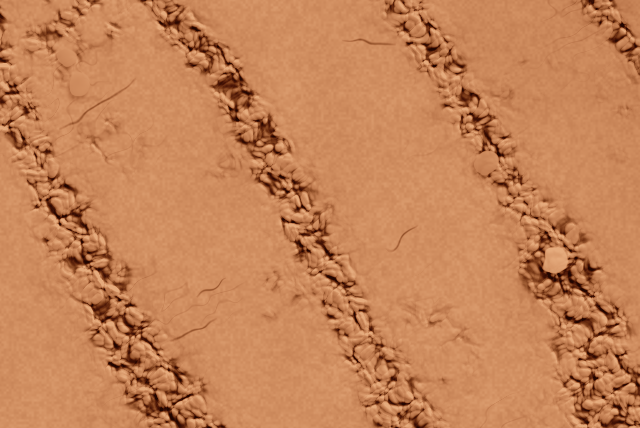
Write a Shadertoy shader that draws this texture.

```glsl
// Smooth tan powder crossed by diagonal crumbly furrows, with fine cracks and loose clods.

const vec2 LIGHT = vec2(0.45, -0.89);    // toward the light, y runs downward
const float LIGHT_STEP = 0.0065;
const float CRUMB_SCALE = 36.0;
const float RELIEF_GAIN = 3.1;
const float PIT_DEPTH = 2.5;
const float GRAIN = 0.55;
const float BASE_TONE = 5.0;

// Tones from deep pit to lit crest
const vec3 RAMP[7] = vec3[7](
    vec3(0.13, 0.02, 0.00), vec3(0.29, 0.08, 0.02), vec3(0.46, 0.21, 0.08),
    vec3(0.61, 0.35, 0.19), vec3(0.74, 0.47, 0.30), vec3(0.82, 0.56, 0.38),
    vec3(0.90, 0.67, 0.49));

// Furrow centre x as a cubic of y; shape = top half-width, bottom half-width, sway
const vec4 PATH[4] = vec4[4](
    vec4(-0.055, 0.33, 0.15, 0.0), vec4(0.365, 1.0, -0.9, 0.5),
    vec4(0.925, 0.82, -0.33, 0.0), vec4(1.39, 0.75, 0.0, 0.0));
const vec3 SHAPE[4] = vec3[4](
    vec3(0.05, 0.11, 0.0), vec3(0.055, 0.085, 0.0),
    vec3(0.055, 0.125, -0.02), vec3(0.04, 0.04, 0.0));

// Crumbled patches: centre, radius, strength
const vec4 PATCH[7] = vec4[7](
    vec4(0.16, 0.05, 0.17, 0.8), vec4(0.26, 0.34, 0.10, 0.55),
    vec4(0.65, 0.69, 0.09, 0.5), vec4(0.99, 0.83, 0.16, 0.55),
    vec4(1.20, 0.16, 0.12, 0.4), vec4(1.47, 0.27, 0.13, 0.4),
    vec4(0.52, 0.37, 0.13, 0.4));

// Cracks: start, end
const vec4 CRACK[5] = vec4[5](
    vec4(0.135, 0.305, 0.325, 0.19), vec4(0.40, 0.798, 0.505, 0.742),
    vec4(0.905, 0.588, 0.975, 0.52), vec4(0.80, 0.095, 0.92, 0.102),
    vec4(0.46, 0.695, 0.53, 0.652));

// Clods: centre, radius, tone
const vec4 CLOD[4] = vec4[4](
    vec4(1.297, 0.611, 0.029, 5.9), vec4(1.137, 0.382, 0.027, 4.8),
    vec4(0.186, 0.20, 0.027, 4.9), vec4(0.157, 0.135, 0.021, 4.8));

vec3 hash3(vec2 p) {
    vec3 q = fract(p.xyx * vec3(0.1031, 0.1030, 0.0973));
    q += dot(q, q.yxz + 33.33);
    return fract((q.xxy + q.yzz) * q.zyx);
}

float valueNoise(vec2 p) {
    vec2 i = floor(p), f = fract(p);
    f = f * f * (3.0 - 2.0 * f);
    vec2 e = vec2(0.0, 1.0);
    return mix(mix(hash3(i).x, hash3(i + e.yx).x, f.x),
               mix(hash3(i + e.xy).x, hash3(i + e.yy).x, f.x), f.y);
}

// Cellular domes of random height; the tallest one wins
float crumbs(vec2 p) {
    vec2 cell = floor(p);
    float top = 0.0;
    for (int y = -1; y <= 1; y++)
    for (int x = -1; x <= 1; x++) {
        vec2 c = cell + vec2(x, y);
        vec3 r = hash3(c + 71.0);
        vec2 d = c + r.xy - p;
        top = max(top, 0.35 + 0.65 * r.z - 1.1 * dot(d, d));
    }
    return top;
}

float relief(vec2 p) {
    vec2 warp = 0.006 * sin(p.yx * vec2(63.0, 57.0) + 2.0 * sin(p * 41.0));
    vec2 s = (p + warp) * CRUMB_SCALE;
    return 0.62 * crumbs(s) + 0.38 * crumbs(s * 2.1 + 9.0);
}

float segmentDistance(vec2 p, vec2 a, vec2 b, out float along) {
    vec2 ab = b - a;
    along = clamp(dot(p - a, ab) / dot(ab, ab), 0.0, 1.0);
    return length(p - a - ab * along);
}

void mainImage(out vec4 fragColor, in vec2 fragCoord) {
    vec2 p = vec2(fragCoord.x, iResolution.y - fragCoord.y) / iResolution.y;
    float px = 1.0 / iResolution.y;
    float broad = valueNoise(p * 9.0), ragged = valueNoise(p * 27.0 + 5.0);

    // Furrow cores, their soft shoulders and the crumbled patches
    float rough = 0.0, shoulder = 0.0;
    for (int i = 0; i < 4; i++) {
        float centre = dot(PATH[i], vec4(1.0, p.y, p.y * p.y, p.y * p.y * p.y));
        centre += SHAPE[i].z * sin(6.283 * (p.y - 0.1));
        float width = mix(SHAPE[i].x, SHAPE[i].y, p.y * p.y);
        float d = abs(p.x - centre) / width + 0.7 * (ragged - 0.5) + 0.35 * (broad - 0.5);
        rough = max(rough, smoothstep(1.2, 0.55, d));
        shoulder = max(shoulder, smoothstep(2.3, 0.8, d));
    }
    for (int i = 0; i < 7; i++) {
        float d = length(p - PATCH[i].xy) / PATCH[i].z;
        float broken = smoothstep(0.42, 0.7, 0.6 * ragged + 0.4 * broad);
        rough = max(rough, PATCH[i].w * smoothstep(1.1, 0.3, d) * broken);
    }
    float texture0 = max(rough, 0.17 * shoulder);

    // Slope lighting and dark pits between crumbs
    float h = relief(p);
    float slope = h - relief(p + LIGHT * LIGHT_STEP);
    float pit = smoothstep(0.52, 0.2, h + 0.12 * (broad - 0.5));
    float tone = BASE_TONE + texture0 * (RELIEF_GAIN * 2.0 * slope - PIT_DEPTH * pit - 0.55);

    // Powder grain, soft undulation and sparse hairline creases
    tone += GRAIN * (valueNoise(p * 170.0) - 0.5) + 0.3 * (valueNoise(p * 70.0) - 0.5);
    tone += 0.3 * (broad - 0.5) - 0.4 * smoothstep(0.7, 1.5, p.x - 0.6 * p.y);
    vec2 grainAxis = vec2(p.x * 0.85 - p.y * 0.53, p.x * 0.53 + p.y * 0.85);
    float crease = abs(valueNoise(grainAxis * vec2(13.0, 34.0) + ragged) - 0.5);
    tone -= 0.6 * smoothstep(0.06, 0.0, crease) * smoothstep(0.6, 0.85, valueNoise(p * 6.0 + 31.0));

    // Long cracks, tapered at both ends
    vec2 wander = 0.014 * (vec2(valueNoise(p * 38.0), valueNoise(p * 38.0 + 17.0)) - 0.5);
    for (int i = 0; i < 5; i++) {
        float along;
        float d = segmentDistance(p + wander, CRACK[i].xy, CRACK[i].zw, along);
        float taper = sqrt(4.0 * along * (1.0 - along));
        tone -= 2.1 * taper * smoothstep(0.0022 + px, 0.0, d);
    }

    // Loose clods with a shadow on the far side
    for (int i = 0; i < 4; i++) {
        vec2 d = p + wander - CLOD[i].xy;
        float r = CLOD[i].z;
        float shadow = smoothstep(r * 1.25, r * 0.8, length(d + LIGHT * r * 0.4));
        float body = smoothstep(r + px, r - px, length(d));
        tone -= 1.3 * shadow * (1.0 - body);
        float lit = CLOD[i].w + 0.5 * dot(d, LIGHT) / r + 0.5 * (ragged - 0.5);
        tone = mix(tone, lit, body * 0.9);
    }

    tone = clamp(tone, 0.0, 5.999);
    int level = int(tone);
    fragColor = vec4(mix(RAMP[level], RAMP[level + 1], fract(tone)), 1.0);
}
```
